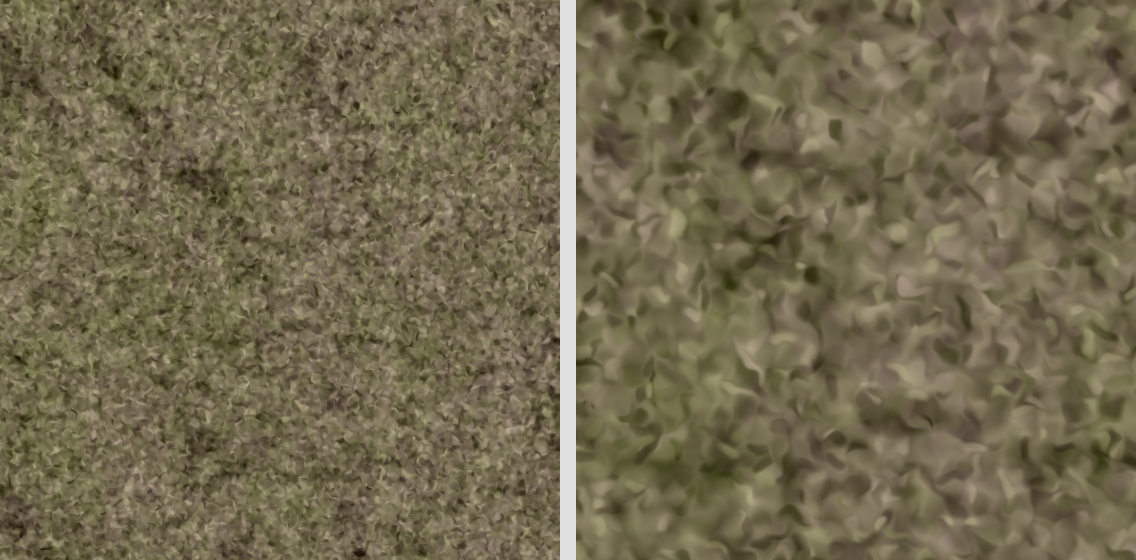
Left: the whole. Right: its middle third, enlarged.
Reproduce this texture procedurally as a Shadertoy shader.

```glsl
// Dry, matted turf: layers of short, thin blades over warped gradient noise,
// with small dark gaps, broken earthy furrows running down to the right and
// sparse pale straw. Tone and hue (olive to brown) are joined at the end.

#define BLADE_CELLS 50.0     // blade cells across the canvas
#define BLADE_LAYERS 4       // overlapping blade layers
#define BLADE_CONTRAST 0.33  // spread of tone between blades
#define GRAIN_CONTRAST 0.15  // fine mottling
#define PATCH_CONTRAST 0.08  // broad light and dark patches
#define GAP_DEPTH 0.09       // darkening in small gaps between blades
#define FURROW_DEPTH 0.15    // darkening in the furrows
#define STRAW_CELLS 19.0     // straw cells across the canvas
#define STRAW_SHARE 0.26     // share of cells that hold a straw
#define TURF_COLOR vec3(0.436, 0.402, 0.297)
#define GREEN_SHIFT vec3(-0.024, 0.006, -0.046)
#define STRAW_COLOR vec3(0.60, 0.54, 0.43)

vec2 hash2(vec2 p) {
    vec3 q = fract(p.xyx * vec3(0.1031, 0.1030, 0.0973));
    q += dot(q, q.yzx + 33.33);
    return fract((q.xx + q.yz) * q.zy);
}

float gradDot(vec2 cell, vec2 offset) {
    float angle = 6.2832 * hash2(cell + 211.0).x;
    return dot(vec2(cos(angle), sin(angle)), offset);
}

// Gradient noise, about -0.7 to 0.7
float noise(vec2 p) {
    vec2 i = floor(p), f = p - i;
    vec2 u = f * f * f * (f * (f * 6.0 - 15.0) + 10.0);
    vec2 e = vec2(1.0, 0.0);
    float low = mix(gradDot(i, f), gradDot(i + e, f - e), u.x);
    float high = mix(gradDot(i + e.yx, f - e.yx), gradDot(i + 1.0, f - 1.0), u.x);
    return mix(low, high, u.y);
}

vec2 rotate(vec2 v, float angle) {
    float c = cos(angle), s = sin(angle);
    return vec2(c * v.x + s * v.y, c * v.y - s * v.x);
}

// Soft cover of a bowed blade centred on the origin
float blade(vec2 q, float angle, float bow, vec2 size) {
    q = rotate(q, angle);
    q.y += bow * q.x * q.x;
    return 1.0 - smoothstep(0.3, 1.0, length(q / size));
}

// Paints one layer of blades over a pair of (tone, hue)
vec2 paintBlades(vec2 base, vec2 p, float lay, float seed) {
    p = rotate(p, seed) * BLADE_CELLS + seed * vec2(57.37, 91.71);
    vec2 home = floor(p);
    for (int y = -1; y <= 1; y++)
    for (int x = -1; x <= 1; x++) {
        vec2 cell = home + vec2(x, y);
        vec2 place = hash2(cell + 7.0);
        vec2 shape = hash2(cell + 61.0);
        vec2 look = hash2(cell + 137.0) - 0.5;
        float angle = lay - seed + 2.6 * (shape.x - 0.5);
        vec2 size = vec2(mix(0.3, 0.95, shape.y * shape.y), mix(0.18, 0.36, place.x));
        float cover = blade(p - cell - place, angle, 0.7 * look.y, size);
        base = mix(base, look * vec2(BLADE_CONTRAST, 1.4), 0.85 * cover);
    }
    return base;
}

// Cover of sparse, thin, mostly upright straws
float strawCover(vec2 p) {
    p *= STRAW_CELLS;
    vec2 home = floor(p);
    float cover = 0.0;
    for (int y = -1; y <= 1; y++)
    for (int x = -1; x <= 1; x++) {
        vec2 cell = home + vec2(x, y);
        vec2 place = hash2(cell + 307.0);
        vec2 shape = hash2(cell + 419.0);
        float present = step(hash2(cell + 523.0).x, STRAW_SHARE);
        vec2 size = vec2(mix(0.25, 0.75, shape.y), 0.10);
        float angle = 1.57 + 1.2 * (shape.x - 0.5);
        float straw = blade(p - cell - place, angle, 0.7 * place.x - 0.35, size);
        cover = max(cover, present * straw * mix(0.35, 0.85, place.y));
    }
    return cover;
}

// Broken dark furrows, narrow and long in one slanted direction
float furrowMask(vec2 p) {
    vec2 q = rotate(p, -1.12);
    q.y += 0.06 * noise(p * 5.0 + 3.0);
    float band = noise(q * vec2(2.2, 7.5) + vec2(4.3, 9.1));
    float clump = noise(p * 17.0 + 40.0) + 0.7 * noise(p * 39.0);
    return smoothstep(0.08, 0.36, band) * smoothstep(-0.15, 0.35, clump);
}

void mainImage(out vec4 fragColor, in vec2 fragCoord) {
    vec2 p = fragCoord / iResolution.y;

    // Small warp that makes blade outlines ragged
    vec2 ragged = vec2(noise(p * 90.0 + 15.0), noise(p * 90.0 + 65.0));
    vec2 w = p + 0.0055 * ragged;

    // Blades lie slanted at lower left and stand up toward the upper right
    float upright = smoothstep(0.5, 1.6, p.x + p.y);
    float lay = mix(-0.55, -1.5, upright) + 1.2 * noise(p * 4.0 + 12.0);

    vec2 turf = vec2(0.0);
    for (int i = 0; i < BLADE_LAYERS; i++)
        turf = paintBlades(turf, w, lay, float(i) + 1.0);

    // Mottling from fine grain to broad patches, with small dark gaps
    float grain = 0.8 * noise(w * 42.0 + 5.0) + 0.9 * noise(w * 88.0 + 23.0);
    float patches = noise(p * 14.0 + 31.0) + 0.5 * noise(p * 4.5 + 57.0);
    float gap = smoothstep(0.12, 0.42, noise(w * 37.0 + 120.0) + 0.3 * noise(p * 11.0));
    float furrow = furrowMask(w);
    float tone = turf.x + GRAIN_CONTRAST * grain + PATCH_CONTRAST * patches;
    tone += 0.026 - GAP_DEPTH * gap - FURROW_DEPTH * furrow;

    // Olive on the left, browner to the right and in the furrows
    float green = turf.y + 0.9 * noise(p * 6.0 + 71.0) + 0.8 * noise(p * 27.0 + 90.0);
    green += 0.4 * (0.5 - p.x) - 0.3 * furrow;

    vec3 color = TURF_COLOR + tone * vec3(1.0, 0.97, 0.90) + green * GREEN_SHIFT;
    float straw = strawCover(w) * mix(0.4, 1.0, upright) * (1.0 - 0.4 * furrow);
    color = mix(color, STRAW_COLOR + 0.4 * tone, straw);
    fragColor = vec4(clamp(color, 0.0, 1.0), 1.0);
}
```
